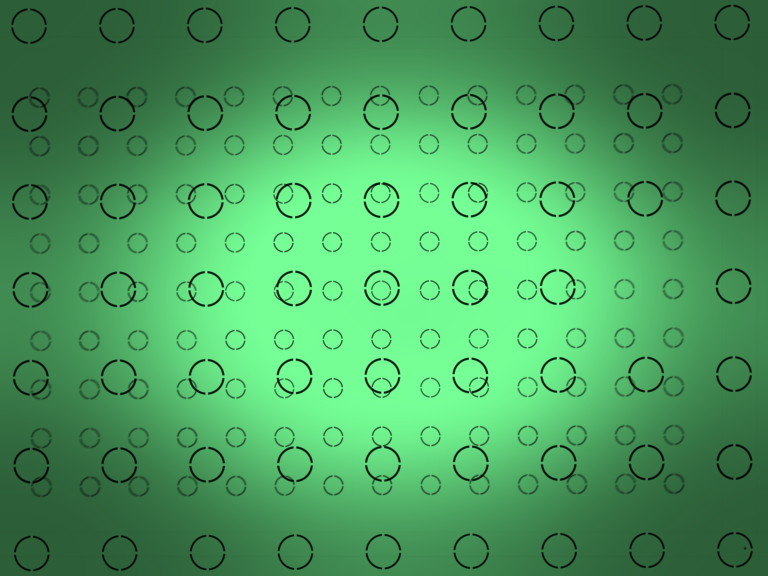
A Shadertoy shader for this pattern:

```glsl
// Calibration plate: a 9 x 7 grid of bold split rings over a finer 14 x 9 grid
// of faint split rings, lit by a green glow. Rings are distance functions on
// clamped grids; the glow and mottling are periodic sines, so the canvas tiles.

#define BIG_PITCH 0.1526
#define BIG_RADIUS 0.0292
#define BIG_LINE 0.0037
#define SMALL_PITCH 0.0845
#define SMALL_RADIUS 0.0163
#define SMALL_LINE 0.0024
#define GAP_WIDTH 0.0046
#define TILT 0.0052
#define SMALL_INK 0.62
#define BIG_INK 0.89
#define GLOW_CENTER vec2(0.512, 0.482)
#define GLOW_COLOR vec3(0.458, 1.0, 0.585)

const float PI = 3.14159265;

float hash(vec2 cell) {
    return fract(sin(dot(cell, vec2(127.1, 311.7))) * 4375.85);
}

// Coverage of a band of given width around distance zero.
float stroke(float dist, float width, float soft) {
    return 1.0 - smoothstep(-0.5 * soft, 0.5 * soft, abs(dist) - 0.5 * width);
}

// Ring with four gaps on its axes.
float splitRing(vec2 q, float radius, float width, float gap, float soft) {
    float axisDist = min(abs(q.x), abs(q.y));
    float open = smoothstep(-0.5 * soft, 0.5 * soft, axisDist - 0.5 * gap);
    return stroke(length(q) - radius, width, soft) * open;
}

// Index of the nearest ring in a finite grid.
vec2 nearestCell(vec2 q, float pitch, vec2 first, vec2 last) {
    return clamp(floor(q / pitch + 0.5), first, last);
}

// Light falling off from the centre, periodic in both directions.
float glow(vec2 uv) {
    vec2 s = sin(PI * (uv - GLOW_CENTER));
    s *= s;
    float falloff = s.x + s.y - 0.6 * s.x * s.y;
    return mix(1.0, 0.36, smoothstep(0.25, 1.4, falloff));
}

// Soft uneven patches from layered sines with whole frequencies.
float mottle(vec2 uv) {
    float sum = 0.0;
    for (int i = 1; i <= 4; i++) {
        float f = float(i);
        vec2 a = 2.0 * PI * uv;
        sum += sin(a.x * f + 1.7 * f + sin(a.y * (f + 1.0)))
             * sin(a.y * (f + 1.0) + 2.3 * f + sin(a.x * f)) / f;
    }
    return sum;
}

// Faint edges of the stacked plates; horizontal ones run the full width.
float plateEdges(vec2 p, float soft) {
    float outer = stroke(abs(p.y + 0.015) - 0.451, 0.002, soft);
    float inner = stroke(abs(p.y + 0.0035) - 0.42, 0.002, soft);
    float within = 1.0 - smoothstep(0.42, 0.45, abs(p.y));
    float sides = stroke(p.x - 0.587, 0.002, soft) + stroke(p.x - 0.648, 0.002, soft);
    return 0.7 * outer + 0.4 * inner + 0.5 * sides * within;
}

void mainImage(out vec4 fragColor, in vec2 fragCoord) {
    vec2 uv = fragCoord / iResolution.xy;
    vec2 p = (fragCoord - 0.5 * iResolution.xy) / iResolution.y;
    float px = 1.3 / iResolution.y;

    // Lit background
    float light = glow(uv) * (1.0 + 0.008 * mottle(uv));
    light *= 1.0 - 0.045 * plateEdges(p, px + 0.002);
    vec3 color = GLOW_COLOR * light + vec3(0.012) * (1.0 - light);

    // Slightly turned grid
    vec2 turned = p + TILT * vec2(p.y, -p.x);

    // Faint small rings, softer and doubled away from the centre
    vec2 q = turned - vec2(-0.005, -0.0043);
    vec2 cell = nearestCell(q, SMALL_PITCH, vec2(-7.0, -4.0), vec2(6.0, 4.0));
    q -= cell * SMALL_PITCH;
    float blur = smoothstep(0.12, 0.6, length(cell * SMALL_PITCH));
    float soft = px + 0.0018 * blur;
    vec2 ghost = 0.0011 * blur * vec2(1.0, 0.6);
    float small = 0.5 * (splitRing(q - ghost, SMALL_RADIUS, SMALL_LINE, 0.6 * GAP_WIDTH, soft)
                       + splitRing(q + ghost, SMALL_RADIUS, SMALL_LINE, 0.6 * GAP_WIDTH, soft));
    color *= 1.0 - SMALL_INK * (0.9 + 0.2 * hash(cell)) * small;

    // Bold large rings, with one left out
    q = turned - vec2(-0.0035, 0.0);
    cell = nearestCell(q, BIG_PITCH, vec2(-4.0, -3.0), vec2(4.0, 3.0));
    q -= cell * BIG_PITCH;
    float present = cell == vec2(3.0, 0.0) ? 0.0 : 1.0;
    float width = BIG_LINE * (1.0 - 0.12 * step(2.5, abs(cell.y)));
    float big = splitRing(q, BIG_RADIUS, width, GAP_WIDTH, px + 0.0006);
    color *= 1.0 - BIG_INK * present * big;

    // Speck inside the lower right ring
    float speck = 1.0 - smoothstep(-px, px, length(p - vec2(0.627, -0.452)) - 0.0018);
    color *= 1.0 - 0.8 * speck;

    fragColor = vec4(color, 1.0);
}
```
